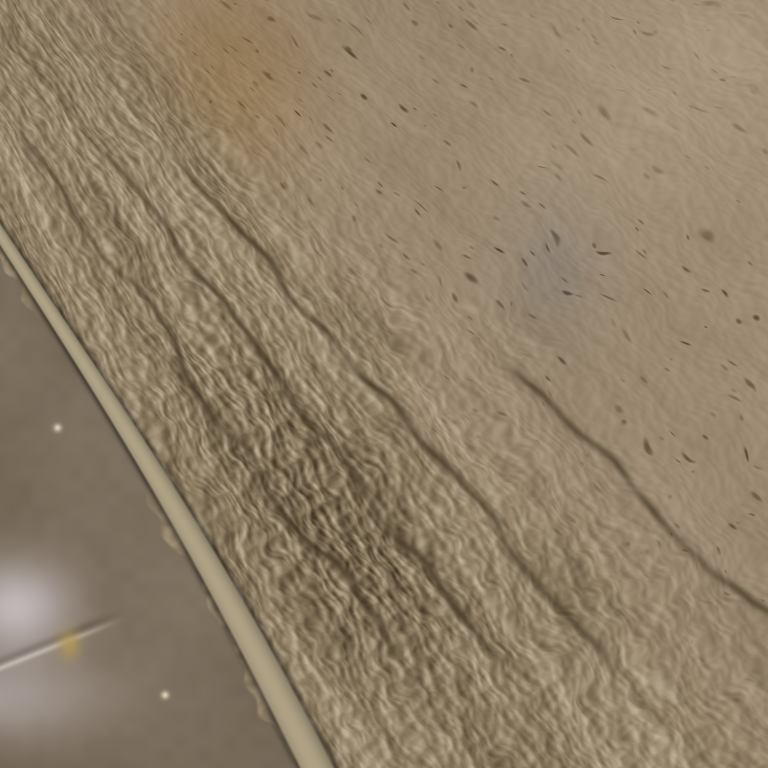
Give the GLSL for this texture, as a three.js fragment shader.

```glsl
// Weathered wooden board with flaking grain, a pale trim strip and a glossy floor corner.
varying vec2 vUv;

const vec2 FAN_APEX = vec2(-0.68, 1.84);   // the grain fans out from here
const float STRIP_ANGLE = 0.536;
const vec3 CREVICE = vec3(0.27, 0.22, 0.15);
const vec3 WOOD = vec3(0.56, 0.495, 0.39);
const vec3 FLAKE = vec3(0.86, 0.81, 0.71);
const vec3 SMOOTH_WOOD = vec3(0.605, 0.535, 0.44);
const vec3 FLOOR = vec3(0.475, 0.42, 0.355);
const vec3 TRIM = vec3(0.66, 0.61, 0.50);
const vec3 GLARE = vec3(0.80, 0.77, 0.78);

vec2 hash2(vec2 p) {
  return fract(sin(vec2(dot(p, vec2(127.1, 311.7)), dot(p, vec2(269.5, 183.3)))) * 43758.5);
}

float valueNoise(vec2 p) {
  vec2 i = floor(p), f = fract(p);
  f = f * f * (3.0 - 2.0 * f);
  float low = mix(hash2(i).x, hash2(i + vec2(1.0, 0.0)).x, f.x);
  float high = mix(hash2(i + vec2(0.0, 1.0)).x, hash2(i + 1.0).x, f.x);
  return mix(low, high, f.y);
}

// Distance to the nearest scattered point
float cellular(vec2 p) {
  vec2 cell = floor(p);
  float nearest = 4.0;
  for (int y = -1; y <= 1; y++) {
    for (int x = -1; x <= 1; x++) {
      vec2 id = cell + vec2(float(x), float(y));
      vec2 away = id + hash2(id) - p;
      nearest = min(nearest, dot(away, away));
    }
  }
  return sqrt(nearest);
}

// Side-lit bumps: positive on the lit side, negative in shade
float relief(vec2 p, vec2 lightStep) {
  return cellular(p + lightStep) - cellular(p - lightStep);
}

// Short tapered marks, one at most per cell
float dashes(vec2 p, float share) {
  vec2 id = floor(p), rnd = hash2(id), size = hash2(id + 37.0);
  vec2 d = fract(p) - mix(vec2(0.35), vec2(0.65), rnd);
  d.x += d.y * (size.y - 0.5) * 0.5;
  float shape = length(d / vec2(0.10 + 0.12 * size.y, 0.12 + 0.22 * size.x));
  return (1.0 - smoothstep(0.2, 1.0, shape)) * step(hash2(id + 71.0).x, share) * (0.4 + 0.6 * rnd.y);
}

// Broken dark split running along the grain
float crack(vec2 polar, float angle, float start, float end, float width) {
  float wander = (valueNoise(vec2(angle * 90.0, polar.y * 16.0)) - 0.5) * 0.014;
  float across = (polar.x - angle - wander) / width;
  float along = smoothstep(start, start + 0.08, polar.y) * (1.0 - smoothstep(end - 0.08, end, polar.y));
  return exp(-across * across) * along * (0.35 + 0.65 * valueNoise(vec2(angle * 50.0, polar.y * 28.0)));
}

float glow(vec2 p, vec2 centre, vec2 radius) {
  vec2 d = (p - centre) / radius;
  return exp(-dot(d, d));
}

vec3 woodTone(float t) {
  vec3 shade = mix(CREVICE, WOOD, clamp(2.0 * t, 0.0, 1.0));
  return mix(shade, FLAKE, clamp(2.0 * t - 1.0, 0.0, 1.0));
}

vec3 board(vec2 uv, vec2 polar) {
  // Grain coordinates, bent so that the fibres are not straight
  vec2 grain = polar;
  grain.x += 0.012 * (valueNoise(polar * vec2(35.0, 14.0)) - 0.5);
  grain.x += 0.005 * (valueNoise(polar * vec2(90.0, 45.0)) - 0.5);
  float patches = valueNoise(polar * vec2(22.0, 7.0));
  float streaks = valueNoise(grain * vec2(110.0, 7.0)) - 0.5;
  float bumps = relief(grain * vec2(135.0, 27.0), vec2(0.20, 0.10));
  float fine = relief(grain * vec2(230.0, 62.0) + 9.0, vec2(0.20, 0.14));

  // Flaking part beside the trim, strongest in its dark middle
  float worn = 1.0 - smoothstep(0.68, 0.84, polar.x + 0.05 * (patches - 0.5));
  float darkBand = glow(polar, vec2(0.628, 1.86), vec2(0.045, 0.26));
  float tone = 0.52 + (0.36 + 0.3 * darkBand) * (0.75 * bumps + 0.65 * fine);
  tone += 0.20 * streaks + 0.10 * (patches - 0.5) - 0.17 * darkBand;
  vec3 rough = woodTone(tone);

  // Smooth part with broad stains and scattered pits
  float mottle = valueNoise(uv * 7.0) + 0.5 * valueNoise(uv * 19.0) - 0.75;
  vec3 smoothWood = SMOOTH_WOOD + 0.035 * mottle + 0.03 * streaks + 0.035 * fine + 0.025 * bumps;
  smoothWood -= vec3(0.02, 0.055, 0.10) * glow(uv, vec2(0.29, 0.88), vec2(0.10, 0.13));
  smoothWood += vec3(-0.06, -0.04, 0.0) * glow(uv, vec2(0.72, 0.65), vec2(0.06, 0.08));
  smoothWood += 0.03 * glow(uv, vec2(0.92, 0.90), vec2(0.2, 0.25));
  float pits = dashes(grain * vec2(75.0, 19.0), 0.30) + 0.7 * dashes(grain * vec2(120.0, 34.0) + 5.3, 0.24);
  smoothWood -= vec3(0.25, 0.25, 0.23) * pits * (0.4 + 0.8 * valueNoise(uv * 6.0 + 3.0));

  vec3 colour = mix(smoothWood, rough, worn);
  float splits = crack(polar, 0.797, 1.85, 2.45, 0.0026) + crack(polar, 0.715, 1.35, 2.3, 0.003);
  splits += crack(polar, 0.665, 1.3, 2.2, 0.003) + crack(polar, 0.612, 1.2, 2.1, 0.003);
  return mix(colour, CREVICE, clamp(0.85 * splits, 0.0, 0.85));
}

vec3 floorCorner(vec2 uv) {
  vec3 colour = FLOOR + 0.05 * (valueNoise(uv * 9.0) - 0.5) + 0.02 * (valueNoise(uv * 60.0) - 0.5);
  float shine = glow(uv, vec2(0.02, 0.21), vec2(0.075, 0.06)) + 0.6 * glow(uv, vec2(0.0, 0.09), vec2(0.13, 0.055));
  colour = mix(colour, GLARE, clamp(0.85 * shine, 0.0, 0.9));
  float seam = uv.y - 0.13 - 0.4 * uv.x;
  float seamFade = 1.0 - smoothstep(0.10, 0.17, uv.x);
  colour += 0.15 * seamFade * (exp(-pow(seam / 0.004, 2.0)) - 0.6 * exp(-pow((seam - 0.009) / 0.006, 2.0)));
  colour = mix(colour, vec3(0.70, 0.60, 0.33), 0.8 * glow(uv, vec2(0.09, 0.16), vec2(0.014, 0.018)));
  float specks = glow(uv, vec2(0.075, 0.443), vec2(0.005)) + glow(uv, vec2(0.215, 0.095), vec2(0.005));
  return mix(colour, FLAKE, min(specks, 1.0));
}

void main() {
  vec2 ray = vUv - FAN_APEX;
  vec2 polar = vec2(atan(ray.x, -ray.y), length(ray));
  float side = polar.x - STRIP_ANGLE - 0.008 * sin((polar.y - 1.33) * 3.88);
  float halfWidth = mix(0.006, 0.0095, smoothstep(1.3, 2.1, polar.y));

  // Floor with ragged sealant, then the board to the right of the trim
  float ragged = halfWidth + 0.013 * valueNoise(vec2(polar.y * 45.0, 2.0)) - 0.002;
  float sealed = 1.0 - smoothstep(1.40, 1.46, polar.y) + smoothstep(1.70, 1.76, polar.y);
  float sealant = smoothstep(-ragged - 0.0015, -ragged + 0.0015, side) * sealed;
  vec3 sealantColour = WOOD + 0.16 * (valueNoise(vUv * 110.0) - 0.35);
  vec3 ground = mix(floorCorner(vUv), sealantColour, 0.8 * sealant);
  vec3 colour = mix(ground, board(vUv, polar), smoothstep(-0.002, 0.002, side));

  // Rounded trim with a shadow along both edges
  float edge = abs(side) - halfWidth;
  colour *= 1.0 - 0.42 * exp(-pow(edge / 0.003, 2.0));
  float across = side / halfWidth;
  vec3 trim = TRIM * (1.03 - 0.20 * across * across - 0.06 * across);
  colour = mix(colour, trim, 1.0 - smoothstep(-0.0015, 0.001, edge));
  gl_FragColor = vec4(clamp(colour, 0.0, 1.0), 1.0);
}
```
